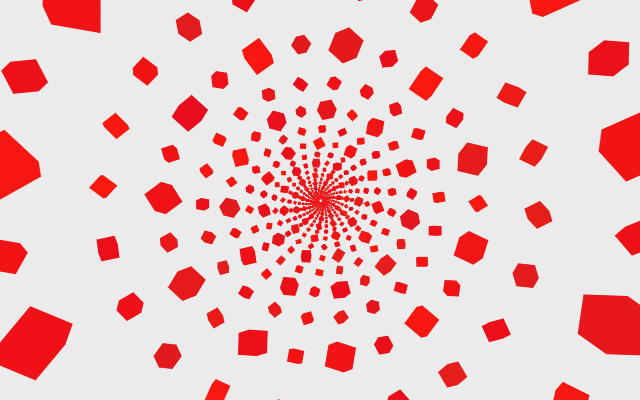
This background is drawn by a Shadertoy shader. Its source:

```glsl
const float TAU = 6.2831853;
const float SLOTS = 22.0;

vec3 hash3(vec2 p) {
    vec3 q = fract(vec3(p.xyx) * vec3(0.1031, 0.1130, 0.0973) + 0.17);
    q += dot(q, q.yzx + 33.33);
    return fract((q.xxy + q.yzz) * q.zyx);
}

mat2 rotate2d(float a) {
    return mat2(cos(a), sin(a), -sin(a), cos(a));
}

// Distance to the pair of outline edges parallel to e
float edgePair(vec2 p, vec2 e, vec2 u, vec2 v, float halfSize) {
    vec2 n = normalize(vec2(-e.y, e.x));
    return abs(dot(n, p)) - halfSize * (abs(dot(n, u)) + abs(dot(n, v)));
}

// Outline of a tilted cube in flat projection
float cubeOutline(vec2 p, vec2 tilt, float halfSize) {
    vec2 s = sin(tilt), c = cos(tilt);
    vec2 x = vec2(c.x, s.x * s.y);
    vec2 y = vec2(0.0, c.y);
    vec2 z = vec2(s.x, -c.x * s.y);
    return max(edgePair(p, x, y, z, halfSize),
           max(edgePair(p, y, z, x, halfSize),
               edgePair(p, z, x, y, halfSize)));
}

void mainImage(out vec4 fragColor, in vec2 fragCoord) {
    vec2 p = (fragCoord - 0.5 * iResolution.xy) / iResolution.y - vec2(0.002, -0.002);
    float pixel = 1.0 / iResolution.y;
    float angle = atan(-p.y, p.x);
    float slot = TAU / SLOTS;
    vec3 color = vec3(0.922);

    // Twisting rings of cubes, far to near
    for (float ring = 27.0; ring >= 0.0; ring--) {
        float radius = 0.803 * pow(0.898, ring) * 3.1 / (3.1 + ring);
        float twist = 0.1117 - 0.047 * ring;
        float id = round((angle - twist) / slot);
        float offset = angle - twist - id * slot;
        vec3 rnd = hash3(vec2(mod(id, SLOTS) + 3.0, ring * 7.0 + 5.0));

        // Even rings alternate small and large cubes
        float large = mod(id, 2.0) * (1.0 - mod(ring, 2.0));
        float halfSize = (0.037 + 0.00015 * ring * ring) * mix(1.0, 1.78, large);

        // Ring-relative position, stretched outward near the viewer
        vec2 q = length(p) / radius * vec2(cos(offset), sin(offset)) - vec2(1.0, 0.0);
        q.x /= 1.0 + 0.45 * radius * radius;
        float d = cubeOutline(rotate2d(rnd.x * TAU) * q, 0.08 + 0.6 * rnd.yz, halfSize);

        vec3 red = mix(vec3(0.98, 0.10, 0.06), vec3(0.91, 0.05, 0.11), rnd.y);
        red = mix(red, vec3(0.87, 0.13, 0.12), 0.7 * smoothstep(0.55, 1.0, rnd.z));
        color = mix(color, red, smoothstep(0.6, -0.6, d * radius / pixel));
    }

    fragColor = vec4(color, 1.0);
}
```
